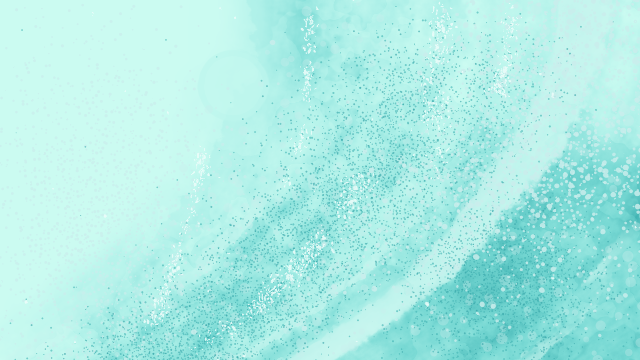
A Shadertoy shader for this background:

```glsl
// Mint watercolour wash with sweeping pale arcs, teal pools and scattered specks.

const vec3 PALE = vec3(0.81, 0.99, 0.95);
const vec3 MINT = vec3(0.68, 0.94, 0.91);
const vec3 AQUA = vec3(0.47, 0.85, 0.83);
const vec3 TEAL = vec3(0.25, 0.70, 0.70);
const vec3 DEEP = vec3(0.20, 0.63, 0.65);
const vec3 MIST = vec3(0.79, 0.93, 0.925);
const vec3 FOAM = vec3(0.93, 0.99, 0.98);

vec3 hash3(vec2 p) {
  vec3 q = fract(p.xyx * vec3(0.1031, 0.1030, 0.0973));
  q += dot(q, q.yxz + 33.33);
  return fract((q.xxy + q.yzz) * q.zyx);
}

float noise(vec2 p) {
  vec2 i = floor(p), f = fract(p);
  f = f * f * (3.0 - 2.0 * f);
  float low = mix(hash3(i).x, hash3(i + vec2(1, 0)).x, f.x);
  float high = mix(hash3(i + vec2(0, 1)).x, hash3(i + vec2(1, 1)).x, f.x);
  return mix(low, high, f.y);
}

// Layered noise, centred on zero
float fbm(vec2 p) {
  float sum = 0.0, amp = 0.5;
  for (int i = 0; i < 5; i++) {
    sum += amp * (noise(p) - 0.5);
    p = mat2(1.6, 1.2, -1.2, 1.6) * p + 7.3;
    amp *= 0.5;
  }
  return sum;
}

float glow(vec2 p, vec2 centre, vec2 size) {
  vec2 d = (p - centre) / size;
  return exp(-dot(d, d));
}

float band(float x, float centre, float width) {
  float d = (x - centre) / width;
  return exp(-d * d);
}

float streak(float x, float centre, float width) {
  return 1.0 - smoothstep(width * 0.7, width, abs(x - centre));
}

float disc(vec2 p, vec2 centre, float radius, float blur) {
  return 1.0 - smoothstep(-blur, blur, length(p - centre) - radius);
}

// Dried pigment: a crisp dark rim that fades inward
float wetEdge(float d) {
  return smoothstep(-0.006, 0.006, d) * (0.4 + 0.6 * exp(-max(d, 0.0) * 18.0));
}

// Random dots on a jittered grid; density is the chance per cell
float specks(vec2 p, float cells, float radius, float density) {
  vec2 q = p * cells;
  float blur = 0.6 * cells / iResolution.y, cover = 0.0;
  for (int i = 0; i < 9; i++) {
    vec2 cell = floor(q) + vec2(i % 3, i / 3) - 1.0;
    vec3 h = hash3(cell + cells);
    float size = radius * (0.45 + 0.75 * fract(h.z * 17.0 + h.x));
    cover = max(cover, disc(q, cell + h.xy, size, blur) * step(h.z, density));
  }
  return cover;
}

// Splash density along a bowed line falling from a to b
float trail(vec2 p, vec2 a, vec2 b, float bow, float width) {
  float t = (a.y - p.y) / (a.y - b.y);
  float x = mix(a.x, b.x, t) + bow * 4.0 * t * (1.0 - t);
  return band(p.x, x, width) * smoothstep(0.55, 0.47, abs(t - 0.5));
}

vec3 pigment(float d) {
  vec3 k = clamp(d * 3.0 - vec3(0, 1, 2), 0.0, 1.0);
  return mix(mix(mix(PALE, MINT, k.x), AQUA, k.y), TEAL, k.z);
}

void mainImage(out vec4 fragColor, in vec2 fragCoord) {
  vec2 p = fragCoord / iResolution.y;
  float rise = 1.0 - p.y;
  float wash = fbm(p * 4.0), grain = fbm(p * 17.0 + 40.0), grit = fbm(p * 55.0);
  // Sweep is constant along each arc and grows to the right
  float sweep = p.x - 1.62 + 0.763 * rise * rise;
  float brush = fbm(vec2(sweep * 14.0, (p.x + p.y) * 1.6));
  float s = sweep + 0.05 * (wash + grain) + 0.03 * grit;
  float low = 1.0 - smoothstep(0.2, 0.7, p.y);
  float painted = smoothstep(-1.05, -0.7, sweep);

  // Pigment depth: washes, pools, then dried rims
  float depth = 0.04 + 0.2 * smoothstep(-1.05, -0.75, sweep + 0.3 * wash);
  depth += 0.1 * wetEdge(s + 0.9 + 0.25 * wash) * smoothstep(0.15, 0.5, p.y);
  depth += 0.2 * glow(p, vec2(0.83, 0.9), vec2(0.13, 0.22));
  depth += (0.22 * band(s, -0.42, 0.22) + 0.24 * band(s, -0.1, 0.07)) * low;
  depth += 0.34 * smoothstep(0.03, 0.1, s) * smoothstep(0.8, 0.4, p.y);
  depth += 0.28 * glow(p, vec2(1.36, 0.19), vec2(0.24, 0.16));
  depth += 0.28 * glow(p, vec2(1.79, 0.45), vec2(0.14, 0.16));
  depth += (0.24 * wash + 0.2 * grain + 0.16 * grit + 0.34 * brush) * painted;
  for (float k = 0.0; k < 3.0; k++) {
    float pool = fbm(p * (3.0 + 1.5 * k) + 13.0 * k) - 0.04;
    depth += 0.09 * (wetEdge(pool) - 0.2) * painted;
  }

  // Translucent round stain
  vec2 q = p + 0.012 * vec2(grain, wash), stain = vec2(0.648, 0.762);
  float ring = streak(length(q - stain), 0.09, 0.01);
  depth = mix(depth, 0.13, 0.7 * disc(q, stain, 0.098, 0.003)) + 0.035 * ring;
  vec3 color = pigment(depth);

  // Ragged pale brush arcs
  float dry = smoothstep(-0.22, 0.06, brush + 0.5 * grain);
  float pale = streak(s, 0.0, 0.075 + 0.1 * brush) * (0.35 + 0.35 * dry);
  pale = max(pale, 0.5 * low * streak(s, -0.185, 0.02));
  pale = max(pale, 0.5 * low * dry * streak(s, -0.055, 0.018));
  pale = max(pale, 0.5 * streak(s, -0.65, 0.03) * band(p.y, 0.33, 0.16));
  pale = max(pale, 0.4 * streak(s, -0.82, 0.05) * band(p.y, 0.0, 0.18));
  float outer = streak(s + 0.52 * p.y, 0.62, 0.04) * smoothstep(0.4, 0.25, p.y);
  pale = max(pale, 0.6 * dry * outer);
  color = mix(color, mix(PALE, MIST, 0.4), pale);

  // Fine specks: mist at left, teal along the arcs, mist at right
  float haze = 0.85 * glow(p, vec2(0.28, 0.4), vec2(0.25, 0.34));
  color = mix(color, MIST, 0.7 * specks(p, 85.0, 0.32, haze));
  color = mix(color, MIST, 0.35 * specks(p, 24.0, 0.32, 0.4 * painted));
  float dark = 0.62 * band(sweep, -0.38, 0.25) * smoothstep(1.0, 0.7, p.y);
  dark = max(dark, 0.9 * glow(p, vec2(1.38, 0.22), vec2(0.24, 0.17)));
  dark *= clamp(1.0 + 1.6 * wash + 1.2 * grain, 0.0, 1.5);
  color = mix(color, TEAL, 0.6 * specks(p, 125.0, 0.3, dark));
  color = mix(color, DEEP, 0.6 * specks(p, 90.0, 0.2, 0.7 * dark));
  float cloud = smoothstep(-0.55, 0.0, sweep) * smoothstep(0.0, 0.6, p.y);
  cloud *= clamp(0.75 + 1.2 * wash + grain, 0.0, 1.0);
  color = mix(color, MIST, 0.85 * specks(q, 46.0, 0.31, 0.75 * cloud));
  color = mix(color, MIST, 0.8 * specks(q, 78.0, 0.31, 0.7 * cloud));

  // White splashes in broken falling trails
  vec2 r = p + 0.03 * vec2(grain, grit);
  float fall = trail(r, vec2(0.861, 1), vec2(0.804, 0.49), 0.022, 0.014);
  fall += trail(r, vec2(0.556, 0.57), vec2(0.417, 0.1), 0.025, 0.018);
  fall += trail(r, vec2(1.007, 0.51), vec2(0.551, 0.03), 0.06, 0.034);
  fall += trail(r, vec2(1.235, 1), vec2(1.192, 0.51), 0.0, 0.026);
  fall += trail(r, vec2(1.424, 1), vec2(1.39, 0.74), 0.0, 0.016);
  fall *= clamp(0.5 + 3.0 * fbm(p * 13.0), 0.0, 1.0);
  float splash = specks(r, 135.0, 0.42, fall);
  splash = max(splash, specks(r, 75.0, 0.36, 0.4 * fall));
  color = mix(color, FOAM, 0.85 * splash);

  fragColor = vec4(clamp(color, 0.0, 1.0), 1.0);
}
```
